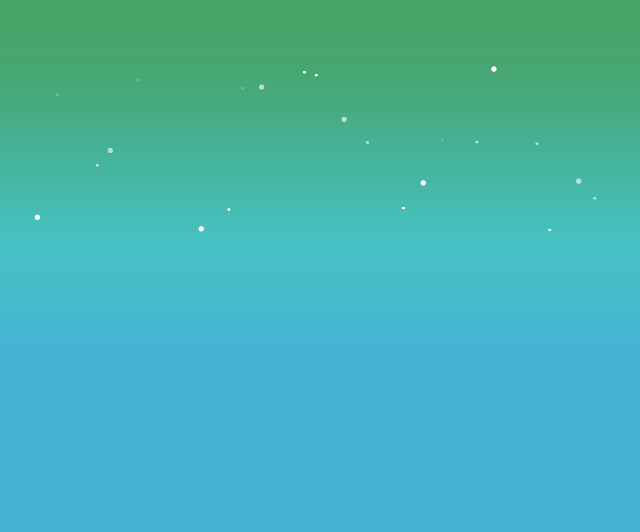
Reproduce this background procedurally as a Shadertoy shader.

```glsl
const vec3 TOP_GREEN  = vec3(0.285, 0.650, 0.400);
const vec3 LEAF_GREEN = vec3(0.280, 0.650, 0.440);
const vec3 SEA_GREEN  = vec3(0.280, 0.670, 0.505);
const vec3 TEAL       = vec3(0.275, 0.705, 0.610);
const vec3 TURQUOISE  = vec3(0.275, 0.760, 0.765);
const vec3 SKY_BLUE   = vec3(0.270, 0.700, 0.833);

// Heights of the gradient stops, from bottom (0) to top (1)
const float BLUE_STOP      = 0.33;
const float TURQUOISE_STOP = 0.54;
const float TEAL_STOP      = 0.70;
const float SEA_STOP       = 0.80;
const float LEAF_STOP      = 0.885;

const int   STAR_COUNT   = 23;
const float STAR_LEFT    = 0.05;
const float STAR_RIGHT   = 0.96;
const float STAR_LOW     = 0.55;
const float STAR_HIGH    = 0.88;
const float LARGE_RADIUS = 0.0050;
const float SMALL_RADIUS = 0.0030;
const float TINY_RADIUS  = 0.0012;
const float FLATTENING   = 1.2;
const vec3  STAR_COLOR   = vec3(1.0);

vec3 hash31(float n) {
    vec3 p = fract(vec3(n) * vec3(0.1031, 0.1030, 0.0973));
    p += dot(p, p.yzx + 33.33);
    return fract((p.xxy + p.yzz) * p.zyx);
}

float ramp(float low, float high, float x) {
    return clamp((x - low) / (high - low), 0.0, 1.0);
}

vec3 skyGradient(float height) {
    vec3 color = mix(SKY_BLUE, TURQUOISE, ramp(BLUE_STOP, TURQUOISE_STOP, height));
    color = mix(color, TEAL, ramp(TURQUOISE_STOP, TEAL_STOP, height));
    color = mix(color, SEA_GREEN, ramp(TEAL_STOP, SEA_STOP, height));
    color = mix(color, LEAF_GREEN, ramp(SEA_STOP, LEAF_STOP, height));
    return mix(color, TOP_GREEN, ramp(LEAF_STOP, 1.0, height));
}

// Coverage of one star; size and opacity follow its index
float star(vec2 point, float index, float aspect, float pixel) {
    vec3 place = hash31(index + 7.0);
    float column = (index + place.x) / float(STAR_COUNT);
    vec2 center = vec2(mix(STAR_LEFT, STAR_RIGHT, column) * aspect,
                       mix(STAR_LOW, STAR_HIGH, place.y));

    bool isLarge = mod(index, 3.0) < 0.5;
    bool isTiny = mod(index, 11.0) == 5.0;
    float radius = isLarge ? LARGE_RADIUS : isTiny ? TINY_RADIUS : SMALL_RADIUS;
    float opacity = place.z < 0.4 ? 1.0 : (place.z < 0.8 || isLarge) ? 0.6 : 0.2;

    vec2 offset = point - center;
    if (!isLarge) offset.y *= FLATTENING;
    return opacity * (1.0 - smoothstep(radius - 0.5 * pixel, radius + 0.5 * pixel, length(offset)));
}

void mainImage(out vec4 fragColor, in vec2 fragCoord) {
    vec2 point = fragCoord / iResolution.y;
    float aspect = iResolution.x / iResolution.y;
    float pixel = 1.0 / iResolution.y;

    vec3 color = skyGradient(point.y);

    // Stars scattered over the upper sky
    for (int i = 0; i < STAR_COUNT; i++) {
        color = mix(color, STAR_COLOR, star(point, float(i), aspect, pixel));
    }
    fragColor = vec4(color, 1.0);
}
```
